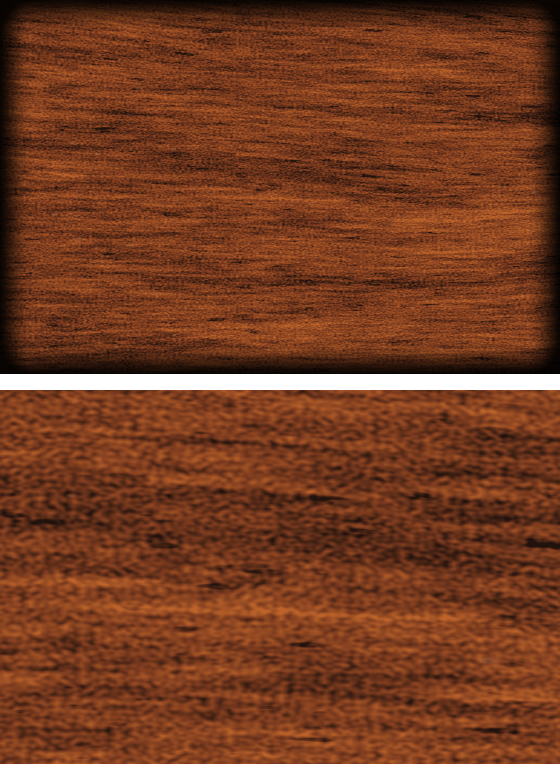
Top: the whole. Bottom: its middle third, enlarged.
Give the GLSL for this texture, as a Shadertoy shader.

```glsl
vec2 hash2(vec2 p) {
    vec3 q = fract(p.xyx * vec3(0.1031, 0.1030, 0.0973));
    q += dot(q, q.yzx + 33.33);
    return fract((q.xx + q.yz) * q.zy);
}

float gradientNoise(vec2 p) {
    vec2 cell = floor(p), f = fract(p);
    vec2 blend = f * f * f * (f * (f * 6.0 - 15.0) + 10.0);
    vec4 corner;
    for (int i = 0; i < 4; i++) {
        vec2 offset = vec2(i & 1, i >> 1);
        corner[i] = dot(hash2(cell + offset + 71.0) * 2.0 - 1.0, f - offset);
    }
    vec2 rows = mix(corner.xz, corner.yw, blend.x);
    return mix(rows.x, rows.y, blend.y);
}

// Ragged, tapered dashes scattered one per cell, gathered in loose clusters
float dashes(vec2 p, vec2 size, float share, float seed) {
    vec2 home = floor(p / size);
    float ragged = 0.8 * gradientNoise(p * vec2(50.0, 190.0) + seed);
    float mask = 0.0;
    for (int j = -1; j <= 1; j++) {
        for (int i = -1; i <= 1; i++) {
            vec2 id = home + vec2(i, j);
            vec2 place = hash2(id + seed);
            vec2 traits = hash2(id + seed + 37.0);
            vec2 centre = (id + place) * size;
            float cluster = 0.7 * gradientNoise(centre * vec2(2.5, 5.0) + seed);
            float present = step(traits.x, share + cluster * share * 2.0);
            vec2 halfSize = size * mix(vec2(0.14, 0.08), vec2(0.42, 0.16), traits.y * traits.y);
            float body = 1.0 - length((p - centre) / halfSize) + ragged;
            mask = max(mask, present * smoothstep(0.0, 0.6, body) * mix(0.4, 1.0, place.x));
        }
    }
    return mask;
}

void mainImage(out vec4 fragColor, in vec2 fragCoord) {
    vec2 uv = fragCoord / iResolution.y;
    float aspect = iResolution.x / iResolution.y;

    // Grain direction: falls to the right at the top, rises slightly at the bottom
    vec2 grain = uv + 3.0;
    grain.y += uv.x * mix(-0.03, 0.08, uv.y);
    grain.y += 0.035 * gradientNoise(uv * vec2(1.5, 3.0) + 9.0);
    grain.y += 0.006 * gradientNoise(uv * vec2(8.0, 15.0));

    // Broad bands and streaks
    float tone = 0.53;
    tone += 0.36 * gradientNoise(grain * vec2(1.3, 6.0));
    tone += 0.26 * gradientNoise(grain * vec2(2.0, 22.0) + 5.0);

    // Long fibres and fine speckle
    tone += 0.34 * gradientNoise(grain * vec2(3.0, 55.0) + 11.0);
    tone += 0.40 * gradientNoise(grain * vec2(8.0, 125.0) + 23.0);
    tone += 0.22 * gradientNoise(grain * vec2(24.0, 90.0) + 31.0);
    tone += 0.55 * gradientNoise(grain * vec2(130.0, 215.0) + 47.0);

    // Dark pores and a few long thin veins
    float pores = dashes(grain, vec2(0.1, 0.036), 0.34, 3.0);
    float smallPores = dashes(grain, vec2(0.055, 0.02), 0.3, 19.0);
    float veins = smoothstep(0.03, 0.0, abs(gradientNoise(grain * vec2(0.9, 11.0) + 61.0)));
    veins *= smoothstep(0.1, 0.4, gradientNoise(grain * vec2(2.0, 7.0) + 83.0));
    tone -= 0.40 * pores + 0.22 * smallPores + 0.25 * veins;

    vec3 wood = mix(vec3(0.13, 0.07, 0.05), vec3(0.48, 0.228, 0.117), clamp(tone * 2.0, 0.0, 1.0));
    wood = mix(wood, vec3(0.74, 0.39, 0.165), clamp(tone * 2.0 - 1.0, 0.0, 1.0));

    // Sparse pale flecks
    float flecks = dashes(uv + 7.0, vec2(0.04, 0.03), 0.03, 53.0);
    wood = mix(wood, vec3(0.72, 0.48, 0.32), 0.5 * flecks);

    // Burnt border with rounded corners
    vec2 inset = abs(uv - 0.5 * vec2(aspect, 1.0)) - 0.5 * vec2(aspect, 1.0) + 0.09;
    float border = length(max(inset, 0.0));
    wood *= mix(0.07, 1.0, pow(smoothstep(0.092, 0.0, border), 0.75));

    fragColor = vec4(wood, 1.0);
}
```
